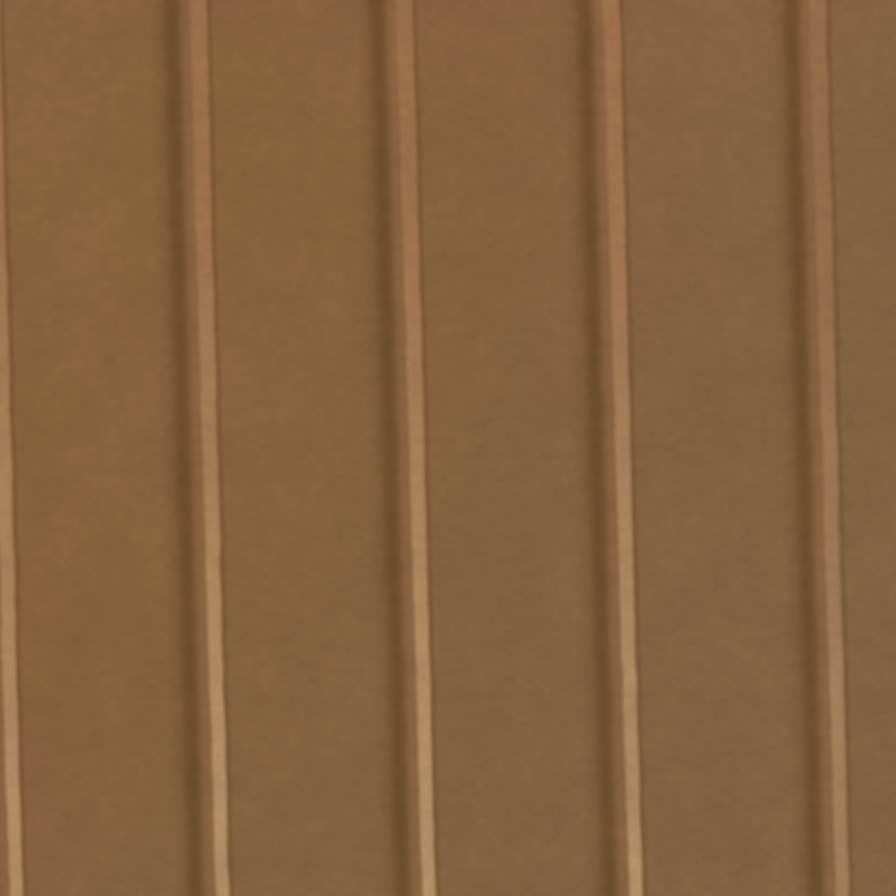
This texture is drawn by a Shadertoy shader. Its source:

```glsl
const float SPACING = 0.2305;
const float FIRST_RIDGE = 0.247;
const float LEAN = 0.028;

const vec3 TAN = vec3(0.535, 0.390, 0.248);
const vec3 RUSSET = vec3(0.535, 0.370, 0.240);
const vec3 OLIVE = vec3(0.520, 0.385, 0.225);
const vec3 GREY_BROWN = vec3(0.495, 0.385, 0.265);
const vec3 GROOVE = vec3(0.415, 0.285, 0.165);
const vec3 FLANK = vec3(0.560, 0.400, 0.260);
const vec3 CREST_LOW = vec3(0.710, 0.570, 0.410);
const vec3 CREST_HIGH = vec3(0.620, 0.440, 0.300);

float hash(vec2 p) {
    p = fract(p * vec2(0.1031, 0.1137));
    p += dot(p, p.yx + 33.33);
    return fract((p.x + p.y) * p.x * 7.31);
}

float valueNoise(vec2 p) {
    vec2 cell = floor(p);
    vec2 f = fract(p);
    f = f * f * (3.0 - 2.0 * f);
    float low = mix(hash(cell), hash(cell + vec2(1, 0)), f.x);
    float high = mix(hash(cell + vec2(0, 1)), hash(cell + vec2(1, 1)), f.x);
    return mix(low, high, f.y);
}

float fbm(vec2 p) {
    float sum = 0.0;
    float weight = 0.5;
    for (int i = 0; i < 4; i++) {
        sum += weight * valueNoise(p);
        p = mat2(1.6, 1.2, -1.2, 1.6) * p + 17.3;
        weight *= 0.5;
    }
    return sum / 0.9375;
}

// Soft-edged band between left and right
float band(float x, float left, float right, float blur) {
    return smoothstep(left - blur, left + blur, x)
         - smoothstep(right - blur, right + blur, x);
}

// Flat board with patchy stain
vec3 boardColor(vec2 uv) {
    vec3 color = mix(TAN, RUSSET, smoothstep(0.40, 0.75, fbm(uv * 3.5 + 4.0)) * 0.8);
    color = mix(color, OLIVE, smoothstep(0.40, 0.75, fbm(uv * 4.0 + 31.0)) * 0.8);
    float greyness = smoothstep(0.35, 1.5, uv.x + 0.7 * (1.0 - uv.y));
    return mix(color, GREY_BROWN, 0.75 * greyness);
}

// Rounded ridge: shaded groove, flank, lit crest and thin right-hand shadow
vec3 addRidge(vec3 color, float d, float height, float fade) {
    float crestHalf = mix(0.0085, 0.0105, height);
    color = mix(color, GROOVE, 0.30 * band(d, -0.047, -0.012, 0.010));
    color = mix(color, GROOVE, 0.70 * band(d, -0.036, -0.020, 0.007));
    color = mix(color, FLANK, 0.55 * band(d, -0.018, 0.0, 0.007));
    color = mix(color, GROOVE, 0.35 * band(d, crestHalf, crestHalf + 0.006, 0.003));
    vec3 crest = mix(CREST_LOW, CREST_HIGH, smoothstep(0.0, 0.9, height));
    float lit = band(d, -crestHalf * 0.7, crestHalf, 0.0035);
    return mix(color, crest, lit * fade);
}

void mainImage(out vec4 fragColor, in vec2 fragCoord) {
    vec2 uv = fragCoord / iResolution.xy;

    // Leaning rows of ridges with a slightly uneven edge
    float wobble = (fbm(uv * vec2(12.0, 22.0)) - 0.5) * 0.003;
    float s = (uv.x - FIRST_RIDGE + LEAN * uv.y + wobble) / SPACING;
    float index = floor(s + 0.5);
    float d = (s - index) * SPACING;

    // Crests dim to the right and vary along their length
    float fade = 0.92 - 0.28 * smoothstep(0.72, 0.95, uv.x);
    fade *= 0.86 + 0.22 * valueNoise(vec2(index * 5.0 + 20.0, uv.y * 9.0));

    vec3 color = addRidge(boardColor(uv), d, uv.y, fade);

    // Soft surface grain
    float mottling = fbm(uv * 24.0 + 9.0) - 0.5;
    float grain = fbm(uv * vec2(95.0, 120.0) + 50.0) - 0.5;
    color *= 1.0 + 0.055 * mottling + 0.07 * grain;

    fragColor = vec4(color, 1.0);
}
```
